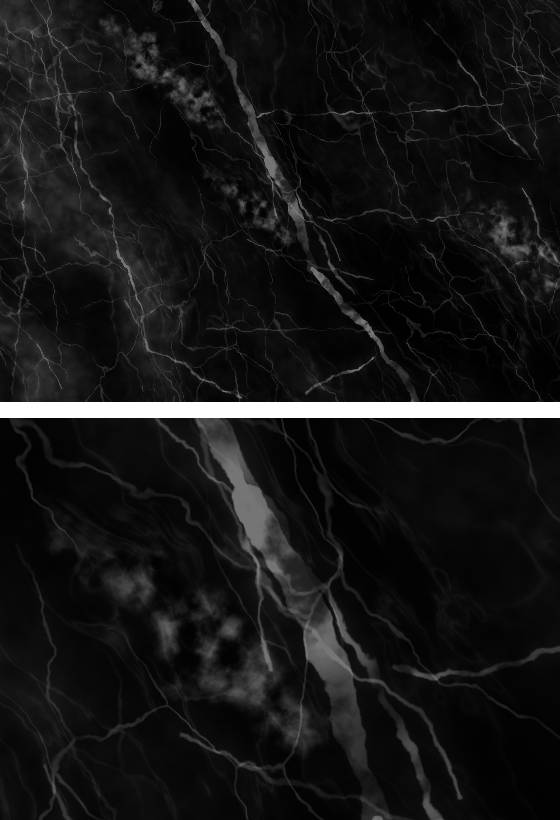
Top: the whole. Bottom: its middle third, enlarged.
A WebGL 2 fragment shader for this texture:

```glsl
#version 300 es
precision highp float;
// Black marble: smoky dark ground crossed by broken grey veins and hairline cracks.

#define GRAIN_DIR vec2(0.5547, -0.8321)
#define WANDER 0.075
#define ROUGHNESS 0.011
#define EDGE_SOFTNESS 0.0013
#define HALO_SIZE 0.009
#define HALO_LEVEL 0.17
#define GROUND_LEVEL 0.008
#define CLOUD_LEVEL 0.042
#define LEFT_LEVEL 0.078
#define CRACK_LEVEL 0.11
#define PATCH_LEVEL 0.36
#define THIN_VEINS 64

uniform vec2 u_resolution;
out vec4 fragColor;

// Main veins: start and end, then half width and brightness
const vec4 PATHS[12] = vec4[](
    vec4(0.47, 1.02, 0.67, 0.60), vec4(0.67, 0.60, 0.78, 0.33),
    vec4(0.78, 0.33, 1.05, -0.03), vec4(0.64, 0.69, 0.88, 0.27),
    vec4(0.17, 0.76, 0.37, 0.13), vec4(0.37, 0.13, 0.60, 0.01),
    vec4(0.64, 0.71, 1.25, 0.74), vec4(0.79, 0.46, 1.20, 0.47),
    vec4(1.30, 0.53, 1.42, 0.28), vec4(1.05, 0.95, 1.31, 0.62),
    vec4(0.76, 0.02, 0.93, 0.11), vec4(0.08, 0.92, 0.03, 0.02));
const vec2 STYLES[12] = vec2[](
    vec2(0.009, 0.34), vec2(0.011, 0.31), vec2(0.008, 0.42), vec2(0.004, 0.27),
    vec2(0.0033, 0.33), vec2(0.003, 0.29), vec2(0.0018, 0.28), vec2(0.0024, 0.28),
    vec2(0.0027, 0.3), vec2(0.002, 0.25), vec2(0.0032, 0.34), vec2(0.002, 0.2));
// Mottled patches: centre and size
const vec3 PATCHES[4] = vec3[](vec3(0.47, 0.77, 0.07), vec3(0.645, 0.48, 0.065),
    vec3(1.28, 0.39, 0.10), vec3(0.36, 0.86, 0.07));

float hash(vec2 p) {
    vec3 q = fract(p.xyx * 0.1031);
    q += dot(q, q.yzx + 33.33);
    return fract((q.x + q.y) * q.z);
}

float noise(vec2 p) {
    vec2 i = floor(p), f = fract(p);
    f = f * f * (3.0 - 2.0 * f);
    return mix(mix(hash(i), hash(i + vec2(1, 0)), f.x),
               mix(hash(i + vec2(0, 1)), hash(i + vec2(1, 1)), f.x), f.y);
}

float fbm(vec2 p) {
    float sum = 0.0, amplitude = 0.516;
    for (int i = 0; i < 5; i++) {
        sum += amplitude * noise(p);
        p = mat2(1.6, 1.2, -1.2, 1.6) * p + 7.7;
        amplitude *= 0.5;
    }
    return sum;
}

vec2 alongAcross(vec2 p, vec2 dir) {
    return vec2(dot(p, dir), dot(p, vec2(-dir.y, dir.x)));
}

// Wandering line of uneven width and strength with a faint halo
float vein(vec2 p, vec2 a, vec2 b, float halfWidth, float seed) {
    float len = distance(a, b);
    vec2 r = alongAcross(p - a, (b - a) / len);
    float along = clamp(r.x, 0.0, len);
    if (length(r - vec2(along, 0.0)) > 0.1) return 0.0;
    float pin = min(1.0, min(along, len - along) / 0.06);
    float bend = pin * WANDER * (fbm(vec2(along * 7.0, seed * 7.31)) - 0.5);
    float d = length(vec2(r.x - along, r.y - bend));
    float w = halfWidth * (0.2 + 1.4 * noise(vec2(along * 24.0, seed + 5.5)));
    float core = 1.0 - smoothstep(max(w - EDGE_SOFTNESS, 0.0), w + EDGE_SOFTNESS, d);
    float strength = mix(0.35, 1.0, smoothstep(0.2, 0.7, noise(vec2(along * 17.0, seed + 31.5))));
    return strength * (core + HALO_LEVEL * exp(-d / HALO_SIZE));
}

// Thin borders between scattered cells
float cracks(vec2 p, float width) {
    vec2 cell = floor(p);
    float nearest = 9.0, second = 9.0;
    for (int y = -1; y <= 1; y++)
        for (int x = -1; x <= 1; x++) {
            vec2 c = cell + vec2(x, y);
            float d = distance(p, c + vec2(hash(c), hash(c + 57.0)));
            second = min(second, max(nearest, d));
            nearest = min(nearest, d);
        }
    return 1.0 - smoothstep(0.2 * width, width, second - nearest);
}

void main() {
    vec2 p = gl_FragCoord.xy / u_resolution.y;
    vec2 warp = vec2(fbm(p * 3.0), fbm(p * 3.0 + 19.0)) - 0.5;
    vec2 q = p + 0.25 * warp;
    vec2 s = alongAcross(q, GRAIN_DIR);
    float speckle = fbm(p * 24.0), grit = fbm(p * 55.0 + 5.0);
    vec2 rough = p + ROUGHNESS * (vec2(grit, fbm(p * 55.0 + 83.0)) - 0.5);

    // Smoky ground, paler at the left, with a black diagonal band
    float cloud = fbm(s * vec2(2.5, 7.0) + 3.0);
    float leftGlow = 1.0 - smoothstep(0.0, 0.55, q.x - 0.12 * (1.0 - p.y));
    float band = (q.y - (1.42 - 1.83 * q.x + 0.62 * q.x * q.x)) / 0.09;
    float ground = GROUND_LEVEL + CLOUD_LEVEL * smoothstep(0.35, 0.75, cloud)
                 + LEFT_LEVEL * leftGlow * (0.1 + 1.8 * cloud * cloud + 0.4 * cloud);
    float value = ground * (0.1 + 0.9 * speckle + 0.9 * grit) * (1.0 - 0.75 * exp(-band * band));

    // Smoky filaments, short streaks and cracks
    float filament = exp(-80.0 * abs(fbm(s * vec2(2.5, 8.0) + 41.0) - 0.5));
    float streak = exp(-45.0 * abs(fbm(s * vec2(8.0, 30.0) + 17.0) - 0.5));
    vec2 jagged = s + 0.05 * (vec2(speckle, fbm(p * 13.0 + 9.0)) - 0.5);
    float lines = cracks(jagged * vec2(4.0, 8.0), 0.026) * smoothstep(0.4, 0.7, noise(p * 6.0))
                + cracks(jagged * vec2(7.0, 15.0) + 13.0, 0.05) * smoothstep(0.45, 0.8, noise(p * 7.0 + 23.0));
    lines += 0.8 * filament * smoothstep(0.3, 0.7, noise(p * 4.0 + 71.0))
           + 0.5 * streak * smoothstep(0.45, 0.8, noise(p * 5.0 + 37.0));
    value += CRACK_LEVEL * lines * (0.3 + 1.4 * grit);

    // Mottled patches
    for (int i = 0; i < 4; i++) {
        vec2 e = alongAcross(p + 0.08 * warp - PATCHES[i].xy, vec2(0.75, -0.66));
        float r = length(e * vec2(0.5, 1.4)) / PATCHES[i].z + 1.6 * (speckle - 0.5);
        value += PATCH_LEVEL * (1.0 - smoothstep(0.3, 1.0, r)) * smoothstep(0.25, 0.85, grit);
    }

    // Thin veins, mostly diagonal, every fourth one crossing
    for (int i = 0; i < THIN_VEINS; i++) {
        float k = float(i);
        vec2 a = vec2(hash(vec2(k, 1.0)), hash(vec2(k, 2.0))) * vec2(1.5, 1.3) - 0.1;
        float turn = hash(vec2(k, 3.0)) - 0.5;
        float angle = i % 4 == 0 ? turn - 0.2 : 0.7 * turn - 1.08;
        vec2 b = a + vec2(cos(angle), sin(angle)) * mix(0.12, 0.55, hash(vec2(k, 4.0)));
        float level = mix(0.05, 0.24, hash(vec2(k, 5.0)));
        value += level * vein(rough, a, b, mix(0.0006, 0.0018, hash(vec2(k, 6.0))), k + 20.0);
    }

    // Main veins with a mottled, pitted filling
    float pitted = mix(0.3, 1.15, smoothstep(0.3, 0.62, 0.5 * (speckle + grit)));
    float mainVeins = 0.0;
    for (int i = 0; i < 12; i++)
        mainVeins = max(mainVeins, STYLES[i].y
                  * vein(rough, PATHS[i].xy, PATHS[i].zw, STYLES[i].x, float(i)));
    value += mainVeins * pitted;

    fragColor = vec4(vec3(min(value, 0.46)), 1.0);
}
```
